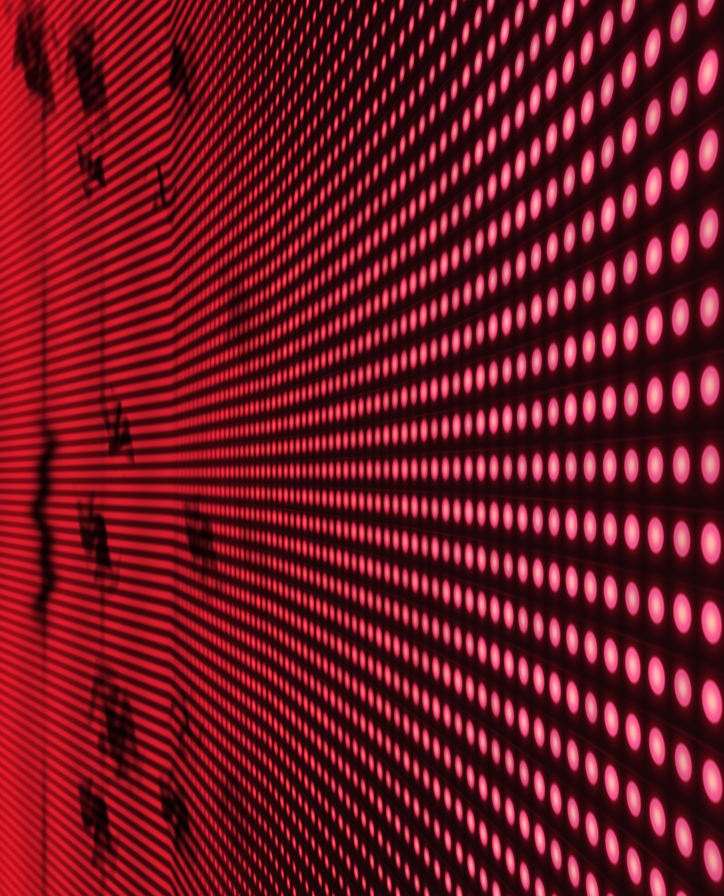
Give the GLSL for this pattern, as a WebGL 1 fragment shader.

```glsl
precision highp float;
uniform vec2 u_resolution;

float hash(vec2 p) {
  return fract(sin(dot(p, vec2(127.1, 311.7))) * 43758.5);
}

// Row pitch along the bent wall: each panel opens faster than the last
float rowPitch(float x) {
  float bend = max(x - 0.37, 0.0);
  return 0.0117 + 0.0234 * x + 0.0339 * max(x - 0.235, 0.0)
       + 0.0156 * bend + 0.0495 * bend * bend;
}

// Sparse cellular blots, stretched upright with ragged rims
float blots(vec2 p) {
  vec2 q = p * vec2(10.0, 7.0);
  q += 0.09 * sin(q.yx * vec2(9.0, 13.0) + 2.0 * sin(q * 17.0));
  vec2 cell = floor(q);
  float ink = 0.0;
  for (int j = -1; j <= 1; j++) {
    for (int i = -1; i <= 1; i++) {
      vec2 c = cell + vec2(float(i), float(j));
      vec2 center = c + 0.2 + 0.6 * vec2(hash(c), hash(c + 31.0));
      vec2 d = q - center;
      d.x += 0.35 * d.y;
      float size = 0.25 + 0.35 * hash(c + 57.0);
      float blot = 1.0 - smoothstep(0.15, 1.0, length(d * vec2(1.7, 0.9)) / size);
      ink = max(ink, blot * step(0.5, hash(c + 83.0)));
    }
  }
  return ink;
}

// Narrow dark joints between panels, widening their spacing to the right
float seams(float x) {
  float joint = 0.0;
  for (int i = 0; i < 4; i++) {
    float k = float(i);
    float at = 0.061 + 0.07 * k + 0.0105 * k * k;
    joint += (0.4 - 0.09 * k) * exp(-pow((x - at) / 0.004, 2.0));
  }
  return joint;
}

void main() {
  vec2 p = gl_FragCoord.xy / u_resolution;
  float x = p.x;
  float lift = p.y - 0.469 - 0.013 * x;

  // Rows fan out from the horizon, columns crowd toward the left
  float row = lift / rowPitch(x);
  float column = 8.4 * (exp(2.8 * (0.981 - x - 0.008 * (p.y - 0.5))) - 1.0);
  vec2 grid = vec2(column, row);
  vec2 id = floor(grid + 0.5);
  vec2 local = grid - id;
  float vary = hash(id);

  // Elliptic lamps, thinner far above and below the horizon
  float shrink = 1.0 - 0.3 * smoothstep(0.22, 0.5, abs(lift))
                           * (1.0 - smoothstep(0.5, 0.8, x));
  vec2 radius = vec2(mix(0.35, 0.31, x), 0.25) * shrink * (0.95 + 0.1 * vary);
  float d = length(local / radius);
  float soft = mix(0.6, 0.13, smoothstep(0.2, 0.95, x));
  float lamp = 1.0 - smoothstep(1.0 - soft, 1.0 + soft, d);

  // Lamps merge into continuous stripes where columns get too fine
  float apart = smoothstep(0.22, 0.38, x);
  float stripe = 1.0 - smoothstep(0.08, 0.42, abs(local.y));
  float light = mix(stripe * 0.92, lamp, apart);

  // Gaps run from glowing red to near black
  float glow = (1.0 - smoothstep(0.0, 0.2, x)) * min(0.45 + 1.3 * abs(lift), 1.0);
  vec3 gap = mix(vec3(0.27, 0.02, 0.04), vec3(0.09, 0.022, 0.028), smoothstep(0.15, 0.45, x));
  gap = mix(gap, vec3(0.72, 0.05, 0.1), glow);
  gap += vec3(0.48, 0.02, 0.08) * exp(-2.4 * max(d - 0.9, 0.0)) * apart;
  float ridge = 1.0 - smoothstep(0.0, 0.05, abs(local.y - 0.4));
  gap += vec3(0.07, 0.01, 0.015) * ridge * apart * (0.6 + 0.4 * sin(x * 31.0 + id.y * 2.3));

  // Red lamps turn pink with pale cores as they come near
  float near = smoothstep(0.25, 0.8, x);
  vec3 rim = mix(vec3(0.91, 0.12, 0.19), vec3(0.94, 0.32, 0.54), near);
  vec3 core = mix(vec3(0.98, 0.24, 0.3), vec3(1.0, 0.69, 0.65), near);
  float heart = (1.0 - smoothstep(0.1, 0.85, d)) * apart;
  vec3 lampColor = mix(rim, core, heart) * (0.92 + 0.12 * vary * apart);
  vec3 color = mix(gap, lampColor, light);

  // Wear: blots, a smeared joint, panel seams and faint upright banding
  float wear = blots(p) * (1.0 - smoothstep(0.24, 0.4, x)) * 0.85;
  float wobble = 0.006 * sin(p.y * 47.0) + 0.004 * sin(p.y * 121.0);
  float smear = exp(-pow((x - 0.061 + wobble) / 0.011, 2.0));
  smear *= smoothstep(0.27, 0.34, p.y) * (1.0 - smoothstep(0.49, 0.56, p.y));
  wear = max(wear, 0.85 * smear);
  color *= 1.0 - wear;
  color *= 1.0 - seams(x) * (0.6 + 0.4 * sin(p.y * 23.0));
  color *= 1.0 + 0.06 * sin(x * 90.0 + sin(p.y * 9.0)) * (1.0 - apart);

  gl_FragColor = vec4(clamp(color, 0.0, 1.0), 1.0);
}
```
